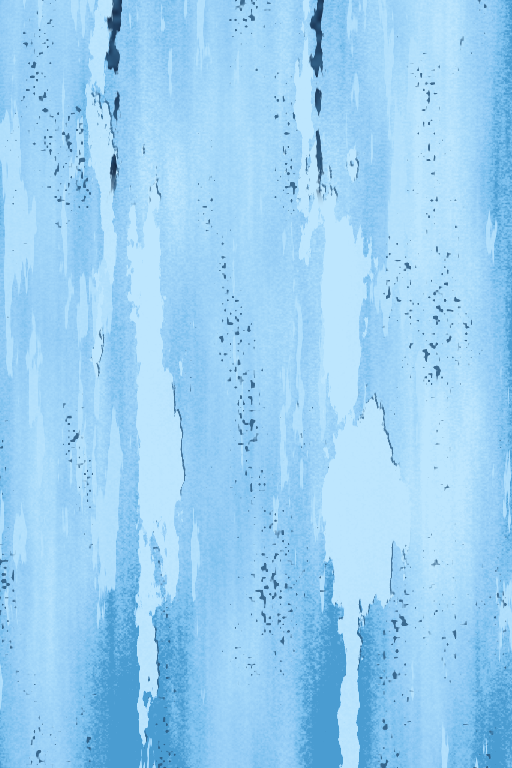
Give the GLSL for this texture, as a WebGL 1 fragment shader.

```glsl
precision highp float;
uniform vec2 u_resolution;

const vec3 INK = vec3(0.04, 0.12, 0.23);
const vec3 RUST = vec3(0.16, 0.34, 0.49);
const vec3 DEEP = vec3(0.29, 0.61, 0.82);
const vec3 MID = vec3(0.48, 0.75, 0.93);
const vec3 SKY = vec3(0.58, 0.80, 0.96);
const vec3 LIGHT = vec3(0.65, 0.85, 0.98);
const vec3 PALE = vec3(0.74, 0.90, 0.995);
const float RIDGE_PERIOD = 0.25;

float hash(vec2 p) {
  return fract(sin(dot(p, vec2(127.1, 311.7))) * 43758.55);
}

float noise(vec2 p) {
  vec2 i = floor(p);
  vec2 f = fract(p);
  f = f * f * (3.0 - 2.0 * f);
  float low = mix(hash(i), hash(i + vec2(1.0, 0.0)), f.x);
  float high = mix(hash(i + vec2(0.0, 1.0)), hash(i + 1.0), f.x);
  return mix(low, high, f.y);
}

float fbm(vec2 p) {
  float sum = 0.0;
  float amp = 0.533;
  for (int i = 0; i < 4; i++) {
    sum += amp * noise(p);
    p = p * 2.03 + 17.3;
    amp *= 0.5;
  }
  return sum;
}

float ramp(float a, float b, float t) {
  return clamp((t - a) / (b - a), 0.0, 1.0);
}

// Tone from shaded trough (0) to bare pale paint (1)
vec3 paintRamp(float t) {
  vec3 c = mix(DEEP, MID, ramp(0.0, 0.22, t));
  c = mix(c, SKY, ramp(0.22, 0.43, t));
  c = mix(c, LIGHT, ramp(0.43, 0.68, t));
  return mix(c, PALE, ramp(0.68, 0.95, t));
}

float lobe(vec2 p, vec2 centre, vec2 size) {
  return (length((p - centre) / size) - 1.0) * size.x;
}

// Two columns of flaked paint: upper lobe, lower lobe, drip and top scrape
float peelDistance(vec2 p) {
  float d = 1.0;
  for (int i = 0; i < 2; i++) {
    float k = float(i);
    float x = 0.19 + 0.262 * k;
    d = min(d, lobe(p, vec2(x, 0.60), vec2(0.021 + 0.009 * k, 0.16)));
    d = min(d, lobe(p, vec2(x + 0.021, 0.37 - 0.04 * k), vec2(0.027 + 0.023 * k, 0.14)));
    d = min(d, lobe(p, vec2(x + 0.006, 0.25 - 0.12 * k), vec2(0.012, 0.14)));
    d = min(d, lobe(p, vec2(x - 0.056, 0.82), vec2(0.010, 0.17)));
  }
  float jag = fbm(vec2(p.x * 70.0, p.y * 15.0)) - 0.5;
  float chip = fbm(p * vec2(190.0, 85.0)) - 0.5;
  return d + 0.046 * jag + 0.016 * chip;
}

float peelMask(vec2 p) {
  return 1.0 - smoothstep(-0.0014, 0.0014, peelDistance(p));
}

// Narrow vertical scrapes, gathered in loose groups
float scrapeMask(vec2 p) {
  float group = fbm(vec2(p.x * 15.0 + 4.0, p.y * 2.5));
  float streak = fbm(vec2(p.x * 95.0, p.y * 10.0 + 31.0));
  float chip = noise(p * vec2(260.0, 90.0)) - 0.5;
  return smoothstep(0.73, 0.78, streak + 0.8 * (group - 0.5) + 0.08 * chip + 0.05 * p.y);
}

// Tiny dark pits clustered in vertical bands
float pitMask(vec2 p, float ridge) {
  float cluster = fbm(p * vec2(19.0, 5.0) + 9.0) + 0.03 * ridge;
  float pit = 0.75 * noise(p * vec2(290.0, 230.0)) + 0.25 * noise(p * 120.0);
  return smoothstep(0.80, 0.95, pit + 1.1 * (cluster - 0.63));
}

// Broken, ragged corrosion running down from the top edge
float corrosionMask(vec2 p) {
  float mask = 0.0;
  for (int i = 0; i < 2; i++) {
    float k = float(i);
    float x = 0.150 + 0.265 * k + 0.014 * (fbm(vec2(p.y * 18.0, k * 9.0)) - 0.5);
    float width = 0.001 + 0.006 * smoothstep(0.84, 1.0, p.y);
    float ragged = 0.030 * (fbm(p * vec2(130.0, 38.0)) - 0.44);
    float edge = abs(p.x - x) - width + ragged;
    mask = max(mask, (1.0 - smoothstep(-0.0018, 0.0018, edge)) * smoothstep(0.73, 0.78, p.y));
  }
  return mask;
}

void main() {
  vec2 p = gl_FragCoord.xy / u_resolution.y;

  // Corrugation, weathering, brushed streaks and grain
  float ridge = cos(6.2832 * (p.x - 0.055) / RIDGE_PERIOD);
  float weather = fbm(p * vec2(10.0, 2.4)) - 0.5;
  float brush = fbm(vec2(p.x * 90.0, p.y * 4.0)) - 0.5;
  float grain = 0.6 * noise(p * 370.0) + 0.4 * hash(floor(p * 512.0)) - 0.5;
  float tone = 0.47 + 0.23 * ridge + 1.25 * weather + 0.35 * brush;
  tone += grain * (0.32 - 0.10 * ridge);
  tone -= 0.32 * (1.0 - smoothstep(0.0, 0.40, p.y)) * (0.5 - 0.5 * ridge);

  // Flaked paint with a thin shadow under its lifted edge
  float peel = peelMask(p);
  float lifted = smoothstep(0.56, 0.68, noise(p * vec2(16.0, 13.0) + 5.0));
  float shadow = peelMask(p - vec2(0.0016, 0.0024)) * (1.0 - peel) * lifted;
  tone = mix(tone, max(tone, 0.85 + 0.1 * grain), 0.9 * scrapeMask(p));
  tone = mix(tone, 0.93 + 0.12 * grain + 0.25 * weather, peel);
  vec3 color = paintRamp(clamp(tone, 0.0, 1.0));

  // Dark damage
  color = mix(color, RUST, 0.75 * shadow);
  color = mix(color, RUST, 0.85 * pitMask(p, ridge) * (1.0 - peel));
  color = mix(color, mix(INK, RUST, noise(p * 120.0)), 0.92 * corrosionMask(p));
  gl_FragColor = vec4(color, 1.0);
}
```
